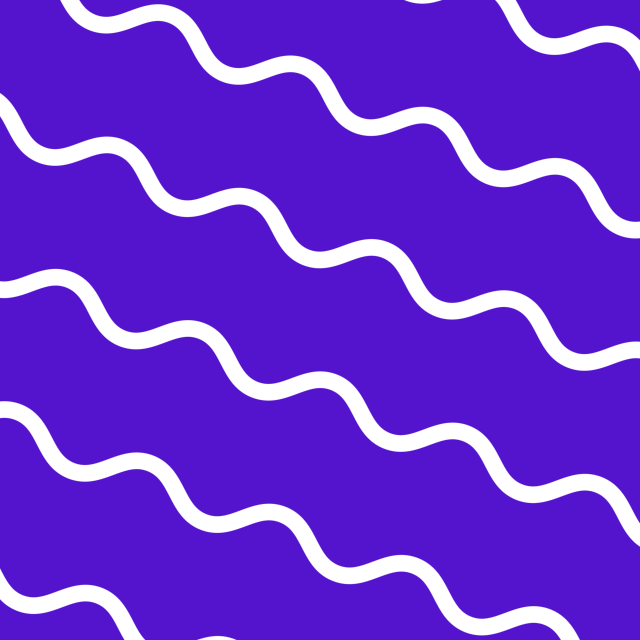
Reproduce this pattern procedurally as a Shadertoy shader.

```glsl
#define PERIOD 0.2217                 // wavelength and spacing of the lines
#define TILT 0.3695                   // downward slope angle, radians
#define ANCHOR vec2(0.3333, 0.6837)   // a rising midpoint of one wave
#define AMPLITUDE 0.1289              // in periods
#define FLATTEN 0.03                  // third harmonic, steepens the flanks
#define STROKE 0.1175                 // line width in periods
#define GROUND vec3(0.33, 0.075, 0.80)
#define LINE vec3(1.0)

const float TAU = 6.2831853;

float waveHeight(float x) {
    float a = TAU * x;
    return AMPLITUDE * (sin(a) + FLATTEN * sin(3.0 * a));
}

float waveSlope(float x) {
    float a = TAU * x;
    return AMPLITUDE * TAU * (cos(a) + 3.0 * FLATTEN * cos(3.0 * a));
}

// Distance to the wave, refining the nearest point by Gauss-Newton steps
float waveDistance(vec2 p) {
    float x = p.x;
    for (int i = 0; i < 5; i++) {
        float slope = waveSlope(x);
        x -= (x - p.x + (waveHeight(x) - p.y) * slope) / (1.0 + slope * slope);
    }
    return length(vec2(x, waveHeight(x)) - p);
}

void mainImage(out vec4 fragColor, in vec2 fragCoord) {
    // Tilted square grid, one wave per cell
    vec2 along = vec2(cos(TILT), -sin(TILT));
    vec2 across = vec2(-along.y, along.x);
    vec2 q = fragCoord / iResolution.y - ANCHOR;
    vec2 cell = vec2(dot(q, along), dot(q, across)) / PERIOD;
    cell = fract(cell + 0.5) - 0.5;

    // Stroke with an edge about one pixel wide
    float pixel = 1.0 / (iResolution.y * PERIOD);
    float edge = waveDistance(cell) - 0.5 * STROKE;
    float ink = smoothstep(0.75 * pixel, -0.75 * pixel, edge);

    fragColor = vec4(mix(GROUND, LINE, ink), 1.0);
}
```
